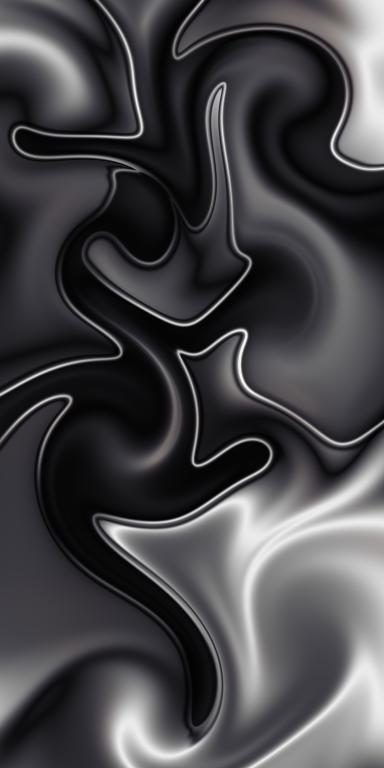
Reproduce this background procedurally as a Shadertoy shader.

```glsl
// Liquid chrome: swirled dark metal with soft reflections and thin bright rims.

float hash(vec2 p) {
    return fract(sin(dot(p, vec2(127.1, 311.7))) * 43758.5453);
}

// Dot product of a random unit gradient with the offset from its lattice corner
float corner(vec2 cell, vec2 offset) {
    float angle = 6.28318 * hash(cell);
    return dot(vec2(cos(angle), sin(angle)), offset);
}

float noise(vec2 p) {
    vec2 i = floor(p), f = p - i, e = vec2(1.0, 0.0);
    vec2 w = f * f * f * (f * (f * 6.0 - 15.0) + 10.0);
    return mix(mix(corner(i, f), corner(i + e, f - e), w.x),
               mix(corner(i + e.yx, f - e.yx), corner(i + 1.0, f - 1.0), w.x), w.y);
}

vec2 warp(vec2 p) {
    return vec2(noise(p + 3.3), noise(p + vec2(17.7, 8.1)));
}

// Twist the plane around one jittered centre per cell, then bend it
vec2 flow(vec2 p) {
    for (int i = 0; i < 8; i++) {
        vec2 cell = vec2(i % 2, i / 2);
        vec2 centre = 0.5 * (cell + 0.2 + 0.6 * vec2(hash(cell + 2.0), hash(cell + 9.0)));
        vec2 d = p - centre;
        float turn = (hash(cell + 5.0) < 0.5 ? -2.5 : 2.5) * exp(-22.0 * dot(d, d));
        float c = cos(turn), s = sin(turn);
        p = centre + mat2(c, s, -s, c) * d;
    }
    p += 0.55 * warp(1.6 * p);
    return p + 0.18 * warp(3.2 * p);
}

// x: sheet level, positive on the upper sheet; y: reflection phase
vec2 metal(vec2 p) {
    vec2 q = flow(p);
    vec2 hollow = (p - vec2(0.75, 1.4)) * vec2(2.6, 1.8);
    float sheet = noise(1.3 * q + 5.2) + 0.15 - 0.3 * exp(-dot(hollow, hollow));
    return vec2(sheet, 7.0 * sheet + 6.0 * noise(1.8 * q + 9.4));
}

float bell(float x) {
    return exp(-x * x);
}

void mainImage(out vec4 fragColor, in vec2 fragCoord) {
    vec2 p = fragCoord / iResolution.x;
    vec2 m = metal(p);

    // Approximate distance to the edge of the upper sheet
    vec2 h = vec2(0.002, 0.0);
    vec2 slope = (vec2(metal(p + h).x, metal(p + h.yx).x) - m.x) / h.x;
    float edge = m.x / max(length(slope), 0.35);
    float upper = smoothstep(-0.003, 0.003, edge);

    // Rounded triangle wave gives evenly spread reflections
    float wave = (acos(0.97 * cos(m.y)) / 3.14159 - 0.07) / 0.86;
    float tone = mix(0.75 * wave, pow(max(wave, 0.0), 0.6), upper);
    float light = 0.025 + 0.38 * tone + 0.53 * pow(tone, 4.0);

    // Shadow under the sheet, dark crease inside it, bright rim on the edge
    light *= 1.0 - 0.6 * (1.0 - upper) * exp(min(edge, 0.0) / 0.06);
    light *= 1.0 - 0.75 * bell((edge - 0.013) / 0.006);
    float gleam = smoothstep(-0.35, 0.3, noise(2.3 * p + 31.0));
    light += 0.75 * gleam * bell(edge / 0.004);
    light = clamp(light, 0.0, 0.95);

    // Cool shadows, patches of warm taupe in the middle tones
    vec3 colour = vec3(light);
    colour += vec3(0.0, -0.006, 0.022) * bell((light - 0.24) / 0.16);
    float taupe = smoothstep(0.0, 0.35, noise(2.8 * p + 12.0)) * bell((light - 0.45) / 0.18);
    colour += taupe * vec3(0.025, -0.006, -0.018);
    fragColor = vec4(colour, 1.0);
}
```
